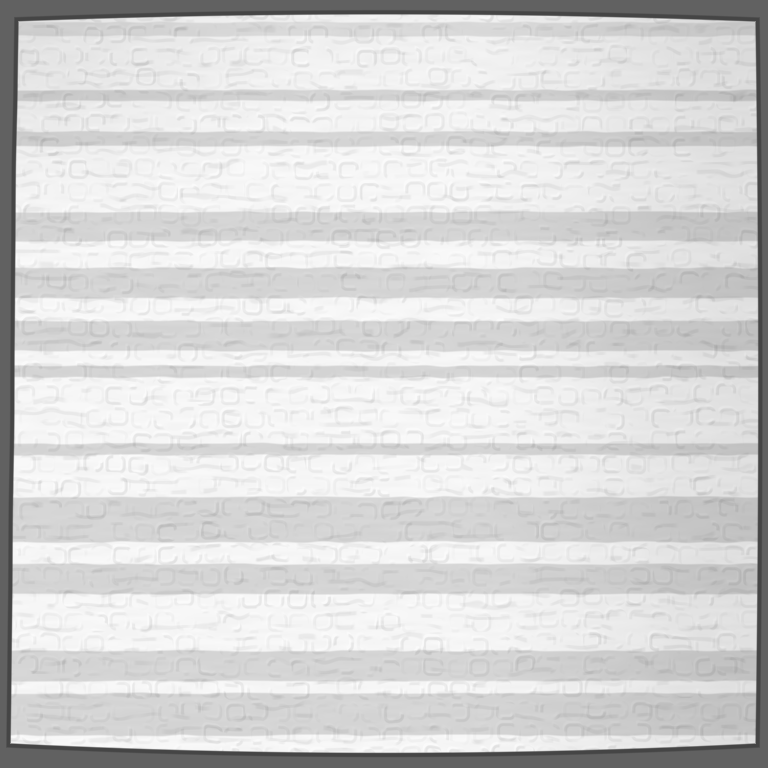
A three.js fragment shader for this texture:

```glsl
varying vec2 vUv;

float hash(vec2 p) {
  vec3 q = fract(vec3(p.xyx) * 0.1031);
  q += dot(q, q.yzx + 33.33);
  return fract((q.x + q.y) * q.z);
}

float noise(vec2 p) {
  vec2 i = floor(p), f = fract(p);
  f = f * f * (3.0 - 2.0 * f);
  return mix(mix(hash(i), hash(i + vec2(1.0, 0.0)), f.x),
             mix(hash(i + vec2(0.0, 1.0)), hash(i + 1.0), f.x), f.y);
}

// Broken rounded loops, one per cell of a 34 by 34 grid
float loops(vec2 p) {
  vec2 g = p * 34.0;
  g.y += 0.25 * (noise(p * vec2(20.0, 6.0)) - 0.5);
  g.x += 0.4 * hash(vec2(floor(g.y), 3.0));
  vec2 id = floor(g);
  vec2 jitter = vec2(hash(id + 17.0), hash(id + 41.0)) - 0.5;
  vec2 q = fract(g) - 0.5 - 0.12 * jitter;
  float d = length(max(abs(q) - vec2(0.16, 0.12), 0.0)) - 0.22;
  float ring = 1.0 - smoothstep(0.03, 0.11, abs(d));
  float gaps = smoothstep(0.35, 0.62, noise(g * 2.7 + 9.0));
  return ring * gaps * mix(0.25, 1.0, hash(id + 73.0));
}

// Short, wavering dashes between the loops
float dashes(vec2 p) {
  vec2 g = p * vec2(50.0, 68.0);
  g.y += 0.7 * (noise(p * 45.0) - 0.5);
  float row = floor(g.y);
  float stroke = 1.0 - smoothstep(0.08, 0.26, abs(fract(g.y) - 0.5));
  return stroke * smoothstep(0.52, 0.75, noise(vec2(g.x + 13.0 * hash(vec2(row, 5.0)), row)));
}

// Twelve horizontal bands of uneven height
float stripes(float y) {
  vec4 centre[3];
  vec4 halfHeight[3];
  centre[0] = vec4(0.962, 0.8757, 0.819, 0.705);
  centre[1] = vec4(0.6315, 0.5625, 0.516, 0.415);
  centre[2] = vec4(0.3235, 0.246, 0.133, 0.070);
  halfHeight[0] = vec4(0.009, 0.007, 0.0095, 0.019);
  halfHeight[1] = vec4(0.0195, 0.0195, 0.0075, 0.0075);
  halfHeight[2] = vec4(0.0293, 0.0195, 0.0195, 0.0275);
  float cover = 0.0;
  for (int i = 0; i < 3; i++) {
    vec4 d = abs(vec4(y) - centre[i]) - halfHeight[i];
    vec4 band = 1.0 - smoothstep(-0.0015, 0.0015, d);
    cover = max(cover, max(max(band.x, band.y), max(band.z, band.w)));
  }
  return cover;
}

// Signed distance to the bowed panel, positive inside
float panel(vec2 p) {
  vec2 bow = 4.0 * p * (1.0 - p);
  float left = mix(0.010, 0.021, p.y) + 0.002 * (noise(vec2(p.y * 9.0, 2.0)) - 0.5);
  float right = 0.986 + 0.004 * bow.y;
  float top = 0.974 + 0.010 * bow.x;
  float bottom = 0.030 - 0.013 * bow.x;
  return min(min(p.x - left, right - p.x), min(p.y - bottom, top - p.y));
}

void main() {
  vec2 p = vUv;
  float surround = 0.38;
  float outline = 0.27;

  // Striped cloth
  float waver = 0.0025 * (noise(p * vec2(38.0, 20.0)) - 0.5);
  float band = stripes(p.y + waver);
  float topFade = 1.0 - 0.3 * smoothstep(0.93, 0.96, p.y);
  float cloth = mix(0.965, 0.835, band * topFade);

  // Soft shade towards the right side and the upper left corner
  cloth *= 1.0 - 0.095 * smoothstep(0.58, 1.02, p.x);
  cloth *= 1.0 - 0.055 * (1.0 - smoothstep(0.0, 0.42, length((p - vec2(0.0, 0.93)) * vec2(1.0, 1.6))));
  cloth *= 1.0 - 0.025 * smoothstep(0.75, 1.0, p.y);

  // Embossed relief with a faint lit side
  float relief = 0.075 * loops(p) + 0.05 * dashes(p);
  float lit = 0.025 * loops(p + vec2(0.002, -0.003));
  float fibre = 0.022 * (noise(p * vec2(35.0, 190.0)) - 0.5);
  cloth = min(cloth * (1.0 - relief + lit + fibre), 0.98);

  // Dark outline and surround
  float d = panel(p);
  float value = mix(outline, cloth, smoothstep(0.0015, 0.004, d));
  value = mix(surround, value, smoothstep(-0.004, -0.0015, d));
  gl_FragColor = vec4(vec3(value), 1.0);
}
```
